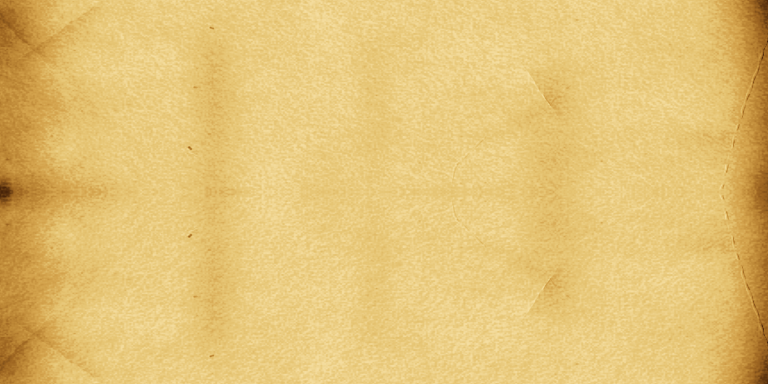
A Shadertoy shader for this texture:

```glsl
float hash(vec2 p) {
    vec3 q = fract(vec3(p.xyx) * 0.1031);
    q += dot(q, q.yzx + 33.33);
    return fract((q.x + q.y) * q.z);
}

float noise(vec2 p) {
    vec2 i = floor(p), f = fract(p);
    f = f * f * (3.0 - 2.0 * f);
    return mix(mix(hash(i), hash(i + vec2(1, 0)), f.x),
               mix(hash(i + vec2(0, 1)), hash(i + vec2(1, 1)), f.x), f.y);
}

float fbm(vec2 p) {
    float sum = 0.0, amp = 0.5;
    for (int i = 0; i < 5; i++) {
        sum += amp * noise(p);
        p = mat2(1.6, 1.2, -1.2, 1.6) * p + 7.3;
        amp *= 0.5;
    }
    return sum;
}

// Soft elliptical stain
float stain(vec2 p, vec2 centre, vec2 radius) {
    vec2 d = (p - centre) / radius;
    return exp(-dot(d, d));
}

float segment(vec2 p, vec2 a, vec2 b) {
    vec2 ab = b - a;
    return length(p - a - ab * clamp(dot(p - a, ab) / dot(ab, ab), 0.0, 1.0));
}

float stroke(vec2 p, vec2 a, vec2 b, float width, float px) {
    return 1.0 - smoothstep(width - px, width + px, segment(p, a, b));
}

// Broken dark fold with a lit side
float crease(vec2 p, vec2 a, vec2 b, float px) {
    vec2 lit = vec2(0.005, -0.002);
    float wear = smoothstep(0.25, 0.65, noise(p * 65.0 + 4.0));
    return wear * (stroke(p, a, b, 0.0008, px) - 0.5 * stroke(p + lit, a, b, 0.0008, px));
}

// Shadow that falls away from the right-hand side of a fold
float foldShade(vec2 p, vec2 a, vec2 b, float reach, float px) {
    vec2 along = normalize(b - a);
    float side = dot(p - a, vec2(along.y, -along.x));
    return smoothstep(-px, px, side) * exp(-segment(p, a, b) / reach);
}

// Sparse flecks, one candidate in each cell
float flecks(vec2 p, float cells, float density, float size, float px) {
    vec2 id = floor(p * cells), f = fract(p * cells);
    vec2 centre = 0.25 + 0.5 * vec2(hash(id + 3.1), hash(id + 8.7));
    float radius = size * (0.5 + hash(id + 5.5));
    float d = length((f - centre) * vec2(0.8, 1.2)) / cells;
    return step(1.0 - density, hash(id)) * (1.0 - smoothstep(radius - px, radius + px, d));
}

vec3 paperColor(float tone) {
    vec3 c = mix(vec3(0.96, 0.87, 0.63), vec3(0.90, 0.77, 0.45), smoothstep(-0.03, 0.22, tone));
    c = mix(c, vec3(0.83, 0.64, 0.30), smoothstep(0.18, 0.42, tone));
    c = mix(c, vec3(0.74, 0.53, 0.21), smoothstep(0.38, 0.60, tone));
    c = mix(c, vec3(0.62, 0.40, 0.13), smoothstep(0.56, 0.78, tone));
    return mix(c, vec3(0.27, 0.13, 0.03), smoothstep(0.74, 1.15, tone));
}

float edgeTone(vec2 p, float mottled) {
    float left = max(p.x, 0.0), right = max(2.0 - p.x, 0.0);
    float wobble = 0.75 + 0.5 * mottled;
    float tone = 0.42 * exp(-pow(left / (0.165 * wobble), 1.7));
    tone += 0.48 * exp(-pow(right / (0.070 * wobble), 1.5));
    tone += 0.12 * exp(-right / 0.14);
    tone += 0.20 * stain(p, vec2(0.0, 0.42), vec2(0.09, 0.08));
    tone += 0.46 * stain(p, vec2(0.0, 0.0), vec2(0.035, 0.032));
    tone += 0.14 * stain(p, vec2(0.0, 0.0), vec2(0.28, 0.05));
    tone += 0.32 * stain(p, vec2(2.0, 0.5), vec2(0.12, 0.11));
    tone += 0.16 * stain(p, vec2(2.0, 0.0), vec2(0.10, 0.07));
    return tone;
}

float stainTone(vec2 p) {
    float tone = 0.13 * stain(p, vec2(0.56, 0.10), vec2(0.06, 0.30));
    tone += 0.06 * stain(p, vec2(0.55, 0.33), vec2(0.06, 0.10));
    tone += 0.09 * stain(p, vec2(0.98, 0.22), vec2(0.05, 0.14));
    tone += 0.13 * stain(p, vec2(1.44, 0.06), vec2(0.08, 0.16));
    tone += 0.07 * stain(p, vec2(1.46, 0.29), vec2(0.07, 0.07));
    tone += 0.10 * stain(p, vec2(1.83, 0.14), vec2(0.06, 0.025));
    float diagonal = segment(p, vec2(1.25, 0.13), vec2(1.43, 0.22));
    return tone + 0.06 * exp(-pow(diagonal / 0.025, 2.0));
}

float foldTone(vec2 p, float px) {
    vec2 q = p + 0.006 * (vec2(noise(p * 70.0), noise(p * 70.0 + 19.0)) - 0.5);
    float tone = 0.45 * crease(q, vec2(2.0, 0.40), vec2(1.93, 0.19), px);
    tone += 0.45 * crease(q, vec2(1.93, 0.19), vec2(1.88, 0.0), px);
    tone += 0.16 * crease(q, vec2(1.265, 0.14), vec2(1.19, 0.07), px);
    tone += 0.16 * crease(q, vec2(1.19, 0.07), vec2(1.172, 0.0), px);
    tone += 0.25 * crease(q, vec2(1.38, 0.305), vec2(1.432, 0.227), px);
    tone += 0.12 * crease(q, vec2(1.432, 0.227), vec2(1.50, 0.29), px);
    tone -= 0.09 * foldShade(q, vec2(1.38, 0.305), vec2(1.432, 0.227), 0.015, px);
    tone += 0.09 * foldShade(q, vec2(1.432, 0.227), vec2(1.38, 0.305), 0.04, px);
    tone += 0.12 * foldShade(q, vec2(0.07, 0.36), vec2(0.24, 0.48), 0.025, px);
    tone += 0.10 * foldShade(q, vec2(0.12, 0.34), vec2(0.0, 0.45), 0.035, px);
    return tone + 0.18 * crease(q, vec2(0.42, 0.11), vec2(0.53, 0.09), px);
}

void mainImage(out vec4 fragColor, in vec2 fragCoord) {
    float px = 1.0 / iResolution.y;
    vec2 uv = fragCoord / iResolution.xy * vec2(2.0, 1.0);
    vec2 p = vec2(uv.x, abs(uv.y - 0.5));

    // Broad discoloration
    float mottled = fbm(p * vec2(7.0, 9.0));
    float tone = 0.105 + 0.12 * (mottled - 0.48) + edgeTone(p, mottled) + stainTone(p);
    tone += 0.04 * exp(-p.y / 0.02) * (0.5 + noise(p * vec2(35.0, 60.0)));

    // Embossed fibres, fine grain and wrinkles at the left
    vec2 fibre = p * vec2(120.0, 190.0);
    tone += 0.08 * (noise(fibre) - noise(fibre + vec2(0.5, 0.7)));
    tone += 0.13 * (noise(p * vec2(215.0, 250.0) + 31.0) - 0.5);
    tone += 0.06 * (fbm(p * vec2(36.0, 52.0)) - 0.48);
    vec2 wrinkle = p * vec2(34.0, 26.0);
    tone += 0.22 * exp(-p.x / 0.13) * (fbm(wrinkle) - fbm(wrinkle + vec2(0.25, 0.2)));

    // Folds and flecks
    tone += foldTone(p, px);
    tone += 0.14 * flecks(p, 17.0, 0.12, 0.002, px) + 0.08 * flecks(p + 3.0, 41.0, 0.15, 0.002, px);
    tone += 0.55 * stroke(p, vec2(0.493, 0.116), vec2(0.497, 0.112), 0.003, px);
    tone += 0.45 * stroke(p, vec2(0.548, 0.428), vec2(0.555, 0.426), 0.002, px);
    tone += 0.30 * stroke(p, vec2(0.506, 0.273), vec2(0.512, 0.272), 0.002, px);

    fragColor = vec4(paperColor(clamp(tone, -0.03, 1.1)), 1.0);
}
```
